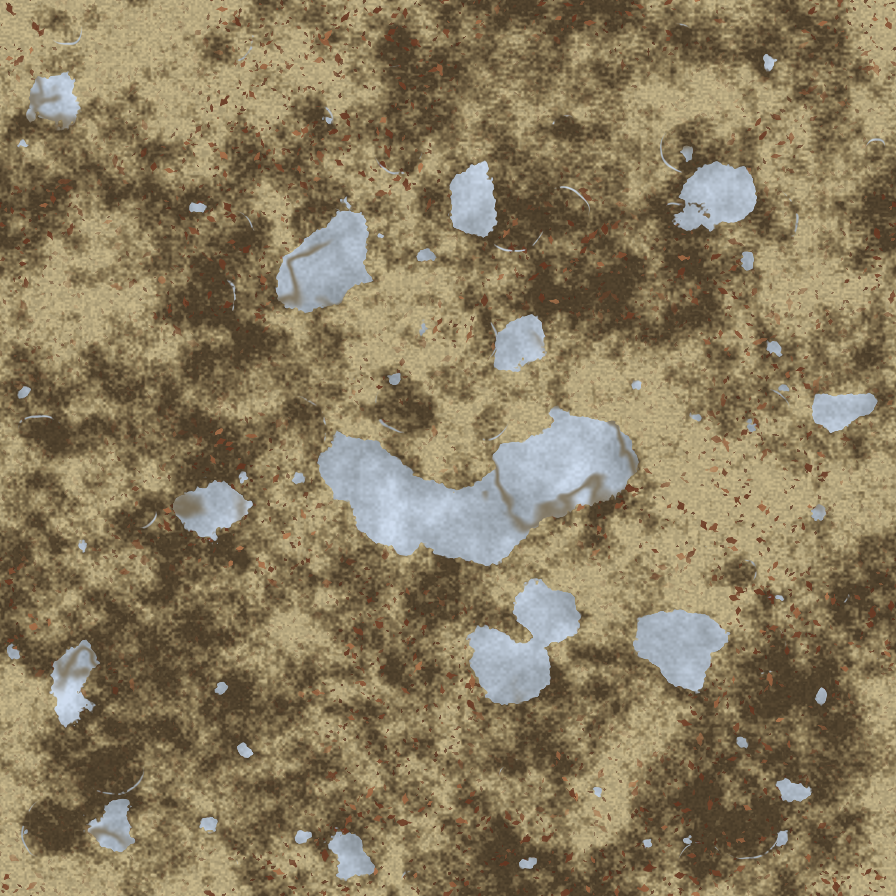
Write a three.js fragment shader that draws this texture.

```glsl
// Dry sandy ground with dark damp patches, leaf litter and melting snow; tiles.
#define PALE_SAND vec3(0.72, 0.66, 0.50)
#define TAN_SOIL vec3(0.57, 0.505, 0.36)
#define BROWN_SOIL vec3(0.45, 0.385, 0.27)
#define DARK_SOIL vec3(0.31, 0.255, 0.175)
#define SNOW vec3(0.75, 0.80, 0.86)
#define SLUSH vec3(0.55, 0.585, 0.615)
#define LEAF_RED vec3(0.40, 0.21, 0.13)
#define LEAF_TAN vec3(0.70, 0.47, 0.31)
#define PATCH_GRID 9.0
#define SNOW_GRID 6.0
#define DISC_GRID 10.0
#define LEAF_GRID 72.0

varying vec2 vUv;

float hash(vec2 p) {
  return fract(sin(dot(p, vec2(127.1, 311.7))) * 43758.5453);
}

vec2 hash2(vec2 p) {
  return vec2(hash(p), hash(p + 57.3));
}

// Value noise that wraps after n cells
float noise(vec2 uv, float n, float seed) {
  vec2 p = uv * n;
  vec2 i = floor(p);
  vec2 f = fract(p);
  f = f * f * (3.0 - 2.0 * f);
  vec2 a = mod(i, n) + seed;
  vec2 b = mod(i + 1.0, n) + seed;
  return mix(mix(hash(a), hash(vec2(b.x, a.y)), f.x),
             mix(hash(vec2(a.x, b.y)), hash(b), f.x), f.y);
}

float fbm(vec2 uv, float n, float seed) {
  float sum = 0.0;
  float weight = 0.533;
  for (int k = 0; k < 4; k++) {
    sum += weight * noise(uv, n, seed);
    n *= 2.0;
    weight *= 0.5;
  }
  return sum;
}

float smoothMin(float a, float b, float k) {
  float h = max(k - abs(a - b), 0.0) / k;
  return min(a, b) - 0.25 * h * h * k;
}

// Distance to scattered two-lobed blobs
float blobs(vec2 uv, float n, float share, float smallest, float largest) {
  float d = 1.0;
  for (int k = 0; k < 9; k++) {
    vec2 cell = floor(uv * n) + vec2(mod(float(k), 3.0), floor(float(k) / 3.0)) - 1.0;
    vec2 id = mod(cell, n);
    if (hash(id + 21.7) > share) continue;
    vec2 p = uv - (cell + 0.2 + 0.6 * hash2(id + 3.1)) / n;
    float r = mix(smallest, largest, hash(id + 9.4));
    float turn = 6.2832 * hash(id + 5.2);
    vec2 lobe = r * vec2(cos(turn), sin(turn));
    d = min(d, smoothMin(length(p) - r, length(p - lobe) - 0.7 * r, r));
  }
  return d;
}

// One large winding drift
float drift(vec2 uv) {
  float d = length(uv - vec2(0.61, 0.325)) - 0.04;
  for (int k = 0; k < 7; k++) {
    float i = float(k);
    vec2 c = vec2(0.375 + 0.045 * i, 0.445 + 0.04 * cos(1.1 * i - 0.3));
    d = smoothMin(d, length(uv - c) - 0.028 - 0.004 * i, 0.02);
  }
  return d;
}

// Damp discs: x = darkening, y = thin snow crescent on the rim
vec2 discs(vec2 uv) {
  vec2 result = vec2(0.0);
  for (int k = 0; k < 9; k++) {
    vec2 cell = floor(uv * DISC_GRID) + vec2(mod(float(k), 3.0), floor(float(k) / 3.0)) - 1.0;
    vec2 id = mod(cell, DISC_GRID);
    if (hash(id + 31.3) > 0.45) continue;
    vec2 p = uv - (cell + 0.2 + 0.6 * hash2(id + 13.6)) / DISC_GRID;
    float r = mix(0.011, 0.036, hash(id + 17.9));
    float turn = 6.2832 * hash(id + 41.5);
    float outer = length(p) - r;
    float inner = length(p - 0.0045 * vec2(cos(turn), sin(turn))) - r;
    result.x = max(result.x, smoothstep(0.004, -0.003, outer));
    float rim = smoothstep(0.001, -0.001, outer) * smoothstep(0.001, 0.003, inner);
    result.y = max(result.y, rim * step(0.4, hash(id + 47.2)));
  }
  return result;
}

// Ragged leaf flakes: rgb colour and coverage
vec4 leaves(vec2 uv, float n, float share) {
  vec4 result = vec4(0.0);
  float ragged = 0.9 * (noise(uv, n * 4.0, 7.0) - 0.5);
  for (int k = 0; k < 9; k++) {
    vec2 cell = floor(uv * n) + vec2(mod(float(k), 3.0), floor(float(k) / 3.0)) - 1.0;
    vec2 id = mod(cell, n);
    if (hash(id + 61.1) > share) continue;
    vec2 p = uv * n - cell - hash2(id + 2.3);
    float turn = 6.2832 * hash(id + 71.8);
    p = vec2(dot(p, vec2(cos(turn), sin(turn))), dot(p, vec2(-sin(turn), cos(turn))));
    float size = mix(0.25, 0.55, hash(id + 83.4));
    float d = (abs(p.x) + 1.9 * abs(p.y)) / size - 1.0 + ragged;
    float shade = hash(id + 91.6);
    vec4 leaf = vec4(mix(LEAF_RED, LEAF_TAN, shade * shade), smoothstep(0.2, -0.2, d));
    result = mix(result, leaf, step(result.a, leaf.a));
  }
  return result;
}

void main() {
  vec2 uv = vUv;
  float grain = noise(uv, 300.0, 11.0);
  float rough = fbm(uv, 48.0, 5.0);
  float damp = fbm(uv, PATCH_GRID, 2.0);

  // Snow outlines, bent by coarse noise and frayed by fine noise
  vec2 bend = vec2(fbm(uv, 12.0, 19.0), fbm(uv, 12.0, 29.0)) - 0.5;
  vec2 bent = uv + 0.07 * bend;
  float d = min(drift(bent), blobs(bent, SNOW_GRID, 0.36, 0.014, 0.040));
  d = min(d, blobs(uv + 0.02 * bend, 20.0, 0.10, 0.002, 0.006));
  d += 0.022 * (rough - 0.5) + 0.004 * (grain - 0.5);
  vec2 disc = discs(uv + 0.03 * bend);

  // Soil tone
  float tone = 0.55 + 1.6 * (damp - 0.5) + 1.2 * (rough - 0.5) + 0.5 * (grain - 0.5);
  tone -= 0.24 * disc.x + 0.10 * smoothstep(0.02, 0.0, d);
  vec3 color = mix(DARK_SOIL, BROWN_SOIL, clamp((tone - 0.13) / 0.24, 0.0, 1.0));
  color = mix(color, TAN_SOIL, clamp((tone - 0.37) / 0.21, 0.0, 1.0));
  color = mix(color, PALE_SAND, clamp((tone - 0.58) / 0.24, 0.0, 1.0));
  color *= 0.88 + 0.24 * noise(uv, 420.0, 23.0);

  // Leaf litter gathers in clumps
  float litter = smoothstep(0.40, 0.60, fbm(uv, 7.0, 37.0) + 0.3 * (0.5 - damp));
  vec4 crumbs = leaves(uv, LEAF_GRID * 2.0, 0.20);
  color = mix(color, crumbs.rgb * 0.8, crumbs.a * (0.25 + 0.5 * litter));
  vec4 leaf = leaves(uv, LEAF_GRID, 0.22);
  color = mix(color, leaf.rgb, leaf.a * (0.1 + 0.8 * litter));

  // Snow: slushy mottling, bright cores and muddy veins
  float mottle = fbm(uv, 14.0, 43.0);
  float bright = 0.62 + 1.6 * (mottle - 0.5) + 0.9 * (rough - 0.5) + 0.4 * (grain - 0.5);
  vec3 snow = mix(SLUSH, SNOW, clamp(bright, 0.0, 1.3));
  float vein = smoothstep(0.06, 0.0, abs(fbm(bent, 10.0, 53.0) - 0.5));
  vein *= smoothstep(0.50, 0.62, fbm(uv, 6.0, 59.0));
  snow = mix(snow, BROWN_SOIL, 0.75 * vein);
  float cover = smoothstep(0.001, -0.001, d);
  float rim = disc.y * smoothstep(0.40, 0.52, rough + 0.2 * (grain - 0.5));
  color = mix(color, snow, max(cover, 0.9 * rim));

  gl_FragColor = vec4(color, 1.0);
}
```
